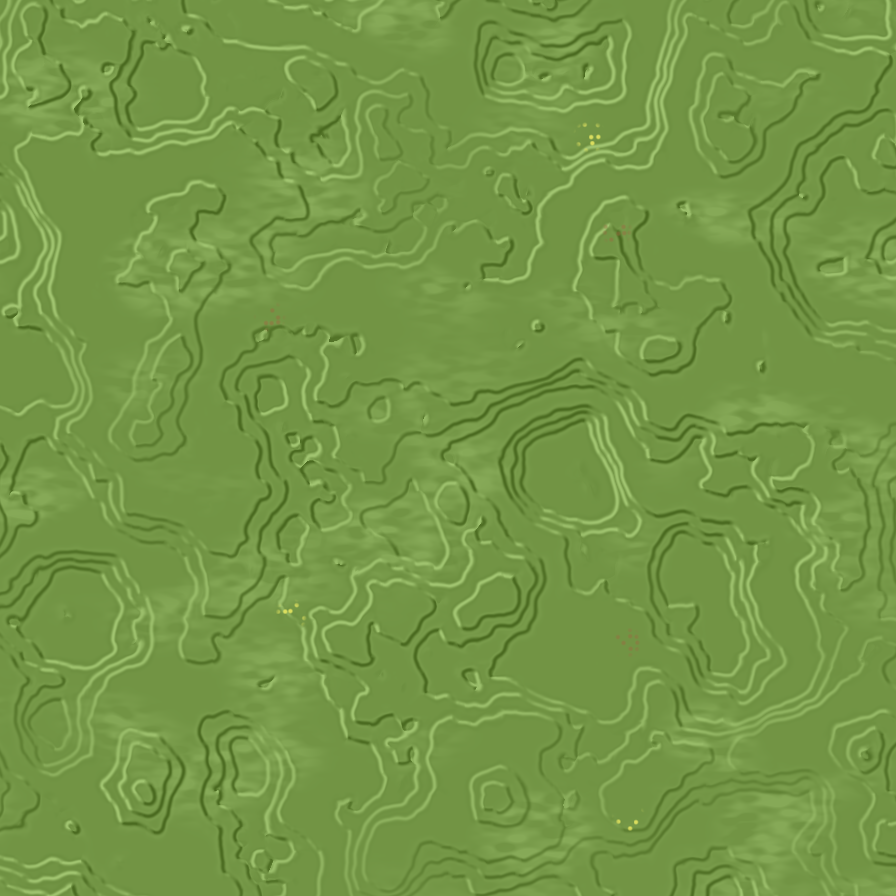
Reproduce this texture procedurally as a WebGL 1 fragment shader.

```glsl
precision highp float;
// Grassy relief map: bundles of thin contour lines on flat green ground.
// A terrain of scattered cellular hills is cut at a few levels, and each
// line is lit or shaded by its slope; pale grass and tiny flowers are added.

uniform vec2 u_resolution;

const vec3 GRASS  = vec3(0.447, 0.582, 0.268);
const vec3 SHADE  = vec3(0.290, 0.415, 0.125);
const vec3 LIGHT  = vec3(0.630, 0.770, 0.440);
const vec3 YELLOW = vec3(0.90, 0.90, 0.38);
const vec3 RED    = vec3(0.60, 0.42, 0.25);

const vec2 LIGHT_DIR = vec2(0.8, -0.6);
const float LEVEL_GAP = 0.20;
const float LINE_WIDTH = 0.0024;
const float HALO_WIDTH = 0.0052;

float hash(vec2 cell, float seed) {
  return fract(sin(dot(cell, vec2(127.1, 311.7)) + seed * 74.7) * 43758.545);
}

vec2 cellPoint(vec2 cell, float seed) {
  return vec2(hash(cell, seed), hash(cell, seed + 1.3));
}

// Cellular noise: one round hill or pit at a random point in every cell.
float hills(vec2 p, float seed) {
  vec2 base = floor(p);
  float sum = 0.0;
  for (int j = -1; j <= 1; j++) {
    for (int i = -1; i <= 1; i++) {
      vec2 cell = base + vec2(float(i), float(j));
      vec2 offset = p - cell - cellPoint(cell, seed);
      float bump = max(0.0, 1.0 - dot(offset, offset));
      sum += (hash(cell, seed + 2.9) * 2.0 - 1.0) * bump * bump;
    }
  }
  return sum;
}

// Broad land, knolls, small bumps and a fine wobble.
float terrain(vec2 p) {
  return 1.15 * hills(p * 6.0, 1.0)
       + 0.45 * hills(p * 14.0, 5.0)
       + 0.14 * hills(p * 32.0, 9.0)
       + 0.045 * hills(p * 75.0, 13.0);
}

vec2 slopeAt(vec2 p, float height, float reach) {
  return vec2(terrain(p + vec2(reach, 0.0)) - height,
              terrain(p + vec2(0.0, reach)) - height) / reach;
}

// Three neighbouring levels around each whole height.
float contours(float height, float steepness, float width) {
  float level = fract(height + 0.5) - 0.5;
  float ink = 0.0;
  for (int i = -1; i <= 1; i++) {
    float dist = (level - float(i) * LEVEL_GAP) / max(steepness, 3.0);
    ink = max(ink, exp(-dist * dist / (width * width)));
  }
  return ink;
}

// Pale, horizontally streaked grass in soft patches.
float paleGrass(vec2 p) {
  float patches = smoothstep(0.1, 0.8, hills(p * vec2(9.0, 14.0), 21.0));
  float streaks = 0.5 + 0.9 * hills(p * vec2(60.0, 150.0), 25.0);
  return patches * clamp(streaks, 0.0, 1.0);
}

// Rare small clusters; x is the coverage, y picks the flower colour.
vec2 flowers(vec2 p) {
  vec2 plot = floor(p * 5.0);
  vec2 centre = 0.2 + 0.6 * cellPoint(plot, 31.0);
  float spread = length(fract(p * 5.0) - centre);
  float present = step(0.78, hash(plot, 35.0));
  float cluster = present * (1.0 - smoothstep(0.05, 0.10, spread));
  vec2 spot = floor(p * 140.0);
  vec2 petal = 0.35 + 0.3 * cellPoint(spot, 41.0);
  float dist = length(fract(p * 140.0) - petal);
  float bloom = step(0.6, hash(spot, 37.0)) * (1.0 - smoothstep(0.15, 0.5, dist));
  return vec2(cluster * bloom, step(0.5, hash(plot, 39.0)));
}

void main() {
  vec2 p = gl_FragCoord.xy / u_resolution.y;

  float height = terrain(p);
  vec2 slope = slopeAt(p, height, 0.002);
  float steepness = length(slope);
  float facing = dot(slope, LIGHT_DIR) / max(steepness, 0.001);

  // Tone follows the slope direction; strength varies slowly.
  float tone = clamp(facing * 2.5, -1.0, 1.0);
  float strength = clamp(0.78 + 0.5 * hills(p * 8.0, 17.0), 0.4, 1.0) * abs(tone);
  float ink = contours(height, steepness, LINE_WIDTH);
  float halo = contours(height, steepness, HALO_WIDTH) - ink;

  vec3 lineColor = tone > 0.0 ? LIGHT : SHADE;
  vec3 haloColor = tone > 0.0 ? SHADE : LIGHT;

  // Ground, then the opposite-toned halo, then the line itself.
  vec3 color = mix(GRASS, LIGHT, 0.42 * paleGrass(p));
  color = mix(color, haloColor, 0.34 * halo * strength);
  color = mix(color, lineColor, ink * strength);

  vec2 bloom = flowers(p);
  color = mix(color, mix(RED, YELLOW, bloom.y), bloom.x * mix(0.5, 0.9, bloom.y));

  gl_FragColor = vec4(color, 1.0);
}
```
